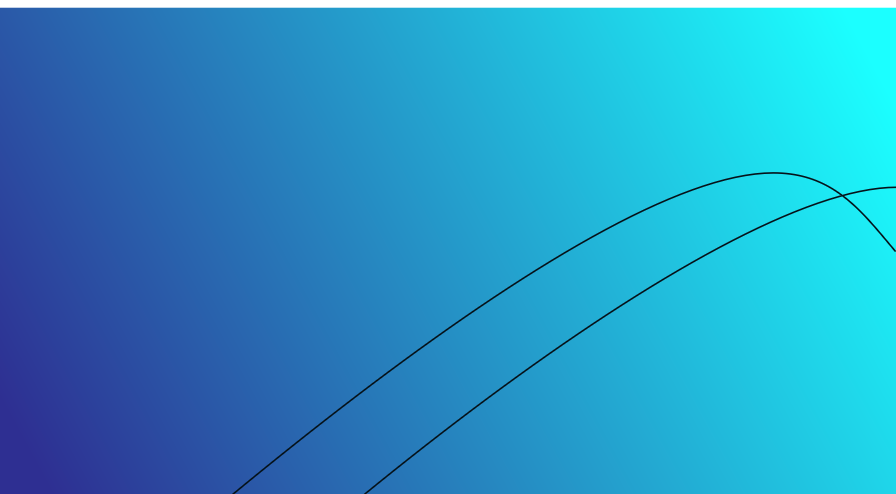
A Shadertoy shader for this background:

```glsl
// A diagonal indigo-to-cyan gradient under a thin white top band, crossed by
// two fine dark arcs. The arcs are cubic Bezier curves drawn from their distance.
// Coordinates: x runs 0..1 over the width, y runs 0..ASPECT over the height.

const float ASPECT = 0.5508;
const float BAND_EDGE = 0.5422;
const float LINE_HALF_WIDTH = 0.0009;
const int CURVE_STEPS = 40;

const vec3 INDIGO = vec3(0.180, 0.185, 0.573);
const vec3 CYAN = vec3(0.106, 1.0, 1.0);
const vec3 INK = vec3(0.02, 0.07, 0.10);
const vec3 WHITE = vec3(1.0);

float segmentDistance(vec2 p, vec2 a, vec2 b) {
    vec2 ab = b - a;
    float h = clamp(dot(p - a, ab) / dot(ab, ab), 0.0, 1.0);
    return length(p - a - ab * h);
}

vec2 bezierPoint(vec2 a, vec2 b, vec2 c, vec2 d, float t) {
    float s = 1.0 - t;
    return s * s * s * a + 3.0 * s * s * t * b + 3.0 * s * t * t * c + t * t * t * d;
}

// Distance to a cubic curve, measured along short chords
float bezierDistance(vec2 p, vec2 a, vec2 b, vec2 c, vec2 d) {
    float nearest = 1e3;
    vec2 previous = a;
    for (int i = 1; i <= CURVE_STEPS; i++) {
        vec2 next = bezierPoint(a, b, c, d, float(i) / float(CURVE_STEPS));
        nearest = min(nearest, segmentDistance(p, previous, next));
        previous = next;
    }
    return nearest;
}

// Linear blend along the diagonal, reaching full colour just before the corners
vec3 diagonalGradient(vec2 p, vec2 corner, float contrast) {
    float t = dot(p, corner) / dot(corner, corner);
    t = clamp((t - 0.5) * contrast + 0.5, 0.0, 1.0);
    return mix(INDIGO, CYAN, t);
}

// Antialiased coverage: inside is positive, in canvas units
float coverage(float inside, float pixel) {
    return clamp(inside / pixel + 0.5, 0.0, 1.0);
}

void mainImage(out vec4 fragColor, in vec2 fragCoord) {
    vec2 p = fragCoord / iResolution.xy * vec2(1.0, ASPECT);
    float pixel = 1.0 / iResolution.x;

    vec3 color = diagonalGradient(p, vec2(1.0, BAND_EDGE), 1.1);

    // Upper arc: long climb, then a short fall to the right edge
    vec2 crest = vec2(0.863, 0.358);
    float climb = bezierDistance(p, vec2(0.259, -0.001), vec2(0.491, 0.190),
                                 vec2(0.733, 0.358), crest);
    float fall = bezierDistance(p, crest, vec2(0.930, 0.358),
                                vec2(0.961, 0.316), vec2(0.999, 0.271));

    // Lower arc: levels out at the right edge
    float lower = bezierDistance(p, vec2(0.406, -0.001), vec2(0.634, 0.185),
                                 vec2(0.875, 0.342), vec2(1.001, 0.342));

    float arcs = min(min(climb, fall), lower);
    color = mix(color, INK, coverage(LINE_HALF_WIDTH - arcs, pixel));

    // White band along the top
    color = mix(color, WHITE, coverage(p.y - BAND_EDGE, pixel));

    fragColor = vec4(color, 1.0);
}
```
